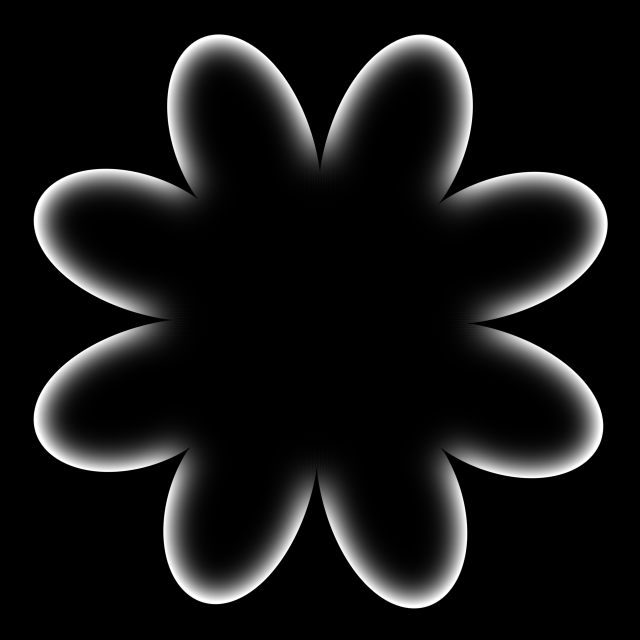
This background is drawn by a WebGL 1 fragment shader. Its source:

```glsl
precision highp float;

uniform vec2 u_resolution;

// Radius of the eight-petal outline at a given angle
float petalRadius(float angle) {
    float a = angle + 0.011 + 0.016 * cos(angle + 0.785);
    float diagonal = pow(sin(2.0 * a), 2.0);
    float cusp = mix(0.229, 0.271 - 0.013 * cos(a - 1.05), diagonal);
    return mix(cusp, 0.478, pow(abs(sin(4.0 * a)) + 1e-5, 0.8));
}

// Smooth share of a Gaussian lying beyond z deviations
float gaussianTail(float z) {
    z = clamp(z, -5.0, 5.0);
    return 1.0 / (1.0 + exp(1.5976 * z + 0.0706 * z * z * z));
}

// Soft light leaking inward: the area outside the outline, blurred
float innerGlow(vec2 p, float blur) {
    vec2 tangent = vec2(-p.y, p.x) / max(length(p), 1e-4);
    float sum = 0.0;
    float total = 0.0;
    for (int i = -18; i <= 18; i++) {
        float t = float(i) / 6.0;
        float weight = exp(-0.5 * t * t);
        vec2 q = p + tangent * t * blur;
        float depth = petalRadius(atan(q.y, q.x + 1e-6)) - length(q);
        sum += weight * gaussianTail(depth / blur);
        total += weight;
    }
    return min(2.0 * sum / total, 1.0);
}

void main() {
    float size = min(u_resolution.x, u_resolution.y);
    vec2 p = (gl_FragCoord.xy - 0.5 * u_resolution) / size;
    float radius = max(length(p), 1e-4);
    float angle = atan(p.y, p.x + 1e-6);

    // Outline distance, corrected for the slope of the curve
    float slope = (petalRadius(angle + 0.002) - petalRadius(angle - 0.002)) / (0.004 * radius);
    float edge = (petalRadius(angle) - radius) / sqrt(1.0 + slope * slope);
    float inside = smoothstep(-0.7 / size, 0.7 / size, edge);

    float light = inside * innerGlow(p, 0.0245);
    gl_FragColor = vec4(vec3(light), 1.0);
}
```
